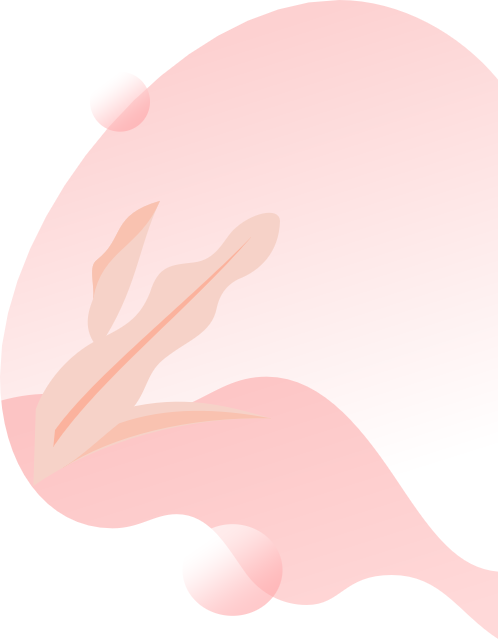
Give the GLSL for this background, as a Shadertoy shader.

```glsl
// Soft pink blob with a rolling wave, two glassy bubbles and peach leaves on white.

// Layout units: the canvas is UNITS_TALL high, origin at the lower left.
const float UNITS_TALL = 768.0;
const int CURVE_STEPS = 16;

const vec3 WHITE      = vec3(1.0);
const vec3 BLOB_PINK  = vec3(0.992, 0.82, 0.82);
const vec3 WAVE_DEEP  = vec3(0.99, 0.77, 0.77);
const vec3 WAVE_PALE  = vec3(1.0, 0.85, 0.85);
const vec3 BUBBLE_RED = vec3(1.0, 0.65, 0.66);
const vec3 LEAF_PALE  = vec3(0.965, 0.825, 0.785);
const vec3 LEAF_DARK  = vec3(0.975, 0.76, 0.69);
const vec3 VEIN       = vec3(0.985, 0.70, 0.615);

const vec2 FADE_DIR   = vec2(0.30, -0.95);
const vec2 BLOB_FADE  = vec2(130.0, 690.0);
const vec2 WAVE_FADE  = vec2(500.0, 860.0);
const vec2 BUBBLE_DIR = vec2(0.60, -0.80);
const float BUBBLE_ALPHA = 0.6;

// Path state: sampled point, pen, start, squared distance and inside sign
vec2 point, pen, start;
float nearest, side;

void moveTo(float x, float y) {
    pen = start = vec2(x, y);
    nearest = 1e9;
    side = -1.0;
}

void lineTo(vec2 end) {
    vec2 edge = end - pen, toPoint = point - pen;
    float along = clamp(dot(toPoint, edge) / max(dot(edge, edge), 1e-6), 0.0, 1.0);
    vec2 gap = toPoint - edge * along;
    nearest = min(nearest, dot(gap, gap));
    if ((pen.y > point.y) != (end.y > point.y)
        && toPoint.x < edge.x * toPoint.y / edge.y) side = -side;
    pen = end;
}

// Cubic Bezier with control points a, b
void curveTo(float ax, float ay, float bx, float by, float x, float y) {
    vec2 from = pen, a = vec2(ax, ay), b = vec2(bx, by), to = vec2(x, y);
    for (int i = 1; i <= CURVE_STEPS; i++) {
        float t = float(i) / float(CURVE_STEPS), s = 1.0 - t;
        lineTo(s * s * s * from + 3.0 * s * t * (s * a + t * b) + t * t * t * to);
    }
}

// Closes the path and returns its smooth coverage
float fillPath(float pixel) {
    lineTo(start);
    return clamp(0.5 + side * sqrt(nearest) / pixel, 0.0, 1.0);
}

void blobPath() {
    moveTo(640.0, 620.0);
    lineTo(vec2(598, 672));
    curveTo(552.0, 728.0, 480.0, 768.0, 407.0, 768.0);
    curveTo(213.0, 768.0, 0.0, 513.0, 0.0, 316.0);
    curveTo(0.0, 210.0, 55.0, 134.0, 135.0, 134.0);
    curveTo(168.0, 134.0, 185.0, 151.0, 212.0, 151.0);
    curveTo(252.0, 151.0, 272.0, 112.0, 295.0, 80.0);
    curveTo(313.0, 55.0, 340.0, 42.0, 368.0, 42.0);
    curveTo(410.0, 42.0, 412.0, 78.0, 470.0, 78.0);
    curveTo(530.0, 78.0, 550.0, 32.0, 598.0, 1.0);
    lineTo(vec2(640, -30));
}

void wavePath() {
    moveTo(-10.0, 284.0);
    curveTo(40.0, 300.0, 80.0, 298.0, 120.0, 285.0);
    curveTo(160.0, 272.0, 200.0, 272.0, 230.0, 285.0);
    curveTo(260.0, 299.0, 283.0, 316.0, 320.0, 316.0);
    curveTo(390.0, 316.0, 440.0, 246.0, 480.0, 186.0);
    curveTo(520.0, 126.0, 550.0, 86.0, 598.0, 82.0);
    lineTo(vec2(640, 82));
    lineTo(vec2(640, -40));
    lineTo(vec2(-10, -40));
}

void bigLeafPath() {
    moveTo(40.0, 185.0);
    lineTo(vec2(43, 277));
    curveTo(57.0, 315.0, 87.0, 344.0, 113.0, 358.0);
    curveTo(150.0, 376.0, 167.0, 385.0, 180.0, 417.0);
    curveTo(190.0, 450.0, 206.0, 450.0, 232.0, 453.0);
    curveTo(260.0, 456.0, 268.0, 480.0, 280.0, 492.0);
    curveTo(300.0, 512.0, 335.0, 521.0, 336.0, 503.0);
    curveTo(335.0, 465.0, 312.0, 443.0, 286.0, 433.0);
    curveTo(270.0, 425.0, 263.0, 412.0, 260.0, 398.0);
    curveTo(254.0, 368.0, 226.0, 360.0, 199.0, 339.0);
    curveTo(176.0, 322.0, 178.0, 302.0, 160.0, 279.0);
    curveTo(140.0, 250.0, 80.0, 216.0, 40.0, 185.0);
}

// Outer edge shared by the small leaf and its shaded side
void smallLeafEdge() {
    curveTo(113.0, 430.0, 106.0, 448.0, 116.0, 456.0);
    curveTo(150.0, 482.0, 132.0, 510.0, 192.0, 527.0);
}

void addBubble(inout vec3 color, vec2 center, vec2 radii, float pixel) {
    vec2 q = (point - center) / radii;
    float cover = clamp(0.5 + (1.0 - length(q)) * radii.y / pixel, 0.0, 1.0);
    vec3 tint = mix(WHITE, BUBBLE_RED, smoothstep(-0.9, 1.0, dot(q, BUBBLE_DIR)));
    color = mix(color, tint, cover * BUBBLE_ALPHA);
}

void mainImage(out vec4 fragColor, in vec2 fragCoord) {
    float pixel = UNITS_TALL / iResolution.y;
    point = fragCoord * pixel;
    float fade = dot(point - vec2(0.0, UNITS_TALL), FADE_DIR);
    vec3 color = WHITE;

    // Blob and wave
    blobPath();
    float blob = fillPath(pixel);
    float blobFade = clamp((fade - BLOB_FADE.x) / (BLOB_FADE.y - BLOB_FADE.x), 0.0, 1.0);
    vec3 body = mix(BLOB_PINK, WHITE, blobFade);
    wavePath();
    float waveFade = clamp((fade - WAVE_FADE.x) / (WAVE_FADE.y - WAVE_FADE.x), 0.0, 1.0);
    body = mix(body, mix(WAVE_DEEP, WAVE_PALE, waveFade), fillPath(pixel));
    color = mix(color, body, blob);

    // Bubbles
    addBubble(color, vec2(144, 646), vec2(36), pixel);
    addBubble(color, vec2(279, 84), vec2(60, 55), pixel);

    // Small upright leaf
    moveTo(192.0, 527.0);
    curveTo(165.0, 470.0, 165.0, 420.0, 118.0, 350.0);
    curveTo(98.0, 372.0, 106.0, 395.0, 112.0, 410.0);
    smallLeafEdge();
    color = mix(color, LEAF_PALE, fillPath(pixel));
    moveTo(112.0, 410.0);
    smallLeafEdge();
    curveTo(168.0, 470.0, 122.0, 468.0, 112.0, 410.0);
    color = mix(color, LEAF_DARK, fillPath(pixel));

    // Large leaf and vein
    bigLeafPath();
    color = mix(color, LEAF_PALE, fillPath(pixel));
    moveTo(66.0, 252.0);
    curveTo(111.0, 315.0, 222.0, 403.0, 301.0, 483.0);
    curveTo(226.0, 396.0, 120.0, 314.0, 64.0, 232.0);
    color = mix(color, VEIN, fillPath(pixel));

    // Low reaching leaf
    moveTo(150.0, 278.0);
    curveTo(220.0, 295.0, 270.0, 282.0, 325.0, 266.0);
    curveTo(225.0, 268.0, 120.0, 240.0, 40.0, 185.0);
    color = mix(color, LEAF_PALE, fillPath(pixel));
    moveTo(76.0, 207.0);
    curveTo(100.0, 222.0, 120.0, 242.0, 143.0, 260.0);
    curveTo(200.0, 280.0, 262.0, 278.0, 325.0, 266.0);
    curveTo(225.0, 268.0, 135.0, 245.0, 76.0, 207.0);
    color = mix(color, LEAF_DARK, fillPath(pixel));

    fragColor = vec4(color, 1.0);
}
```
